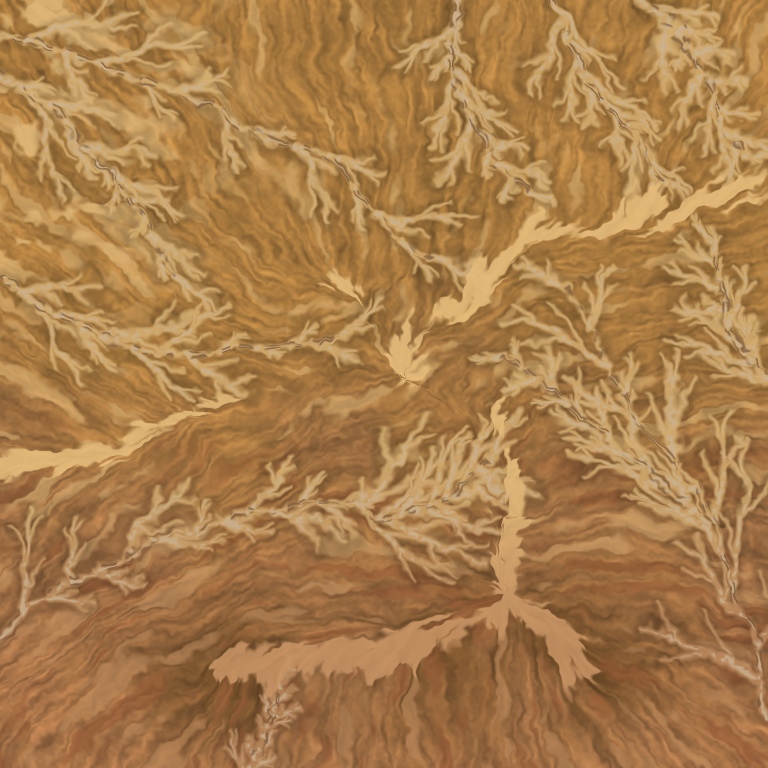
This texture is drawn by a three.js fragment shader. Its source:

```glsl
// Desert highland seen from above: pale ridges shed fine streaks downhill,
// and branching dry valleys cut between them. Ridges and valley trunks are
// bezier curves; side branches and twigs grow from the trunks in loops.
varying vec2 vUv;

vec2 bent;                  // warped position
vec2 slope = vec2(0.0);     // downhill direction
float crest = -1.0;         // depth inside a ridge
float trunk = -1.0;         // depth inside a main valley
float branch = -1.0;        // depth inside a side valley

float hash(vec2 p) {
  return fract(sin(dot(p, vec2(127.1, 311.7))) * 43758.5453);
}

float noise(vec2 p) {
  vec2 i = floor(p), f = fract(p);
  f = f * f * (3.0 - 2.0 * f);
  return mix(mix(hash(i), hash(i + vec2(1, 0)), f.x),
             mix(hash(i + vec2(0, 1)), hash(i + 1.0), f.x), f.y);
}

vec2 wobble(vec2 p) {
  return vec2(noise(p), noise(p + 37.3)) - 0.5;
}

vec2 turn(vec2 v, float a) {
  return vec2(v.x * cos(a) - v.y * sin(a), v.x * sin(a) + v.y * cos(a));
}

vec2 bezier(vec2 a, vec2 b, vec2 c, float t) {
  return mix(mix(a, b, t), mix(b, c, t), t);
}

// Vector from the nearest point of a segment, and the place along it
vec3 fromSegment(vec2 a, vec2 b) {
  vec2 e = b - a;
  float t = clamp(dot(bent - a, e) / dot(e, e), 0.0, 1.0);
  return vec3(bent - a - e * t, t);
}

float stroke(vec2 a, vec2 b, float width) {
  vec3 s = fromSegment(a, b);
  return width * (1.0 - 0.45 * s.z) - length(s.xy);
}

void ridge(vec2 a, vec2 b, vec2 c, float width) {
  vec2 last = a;
  for (int i = 1; i <= 4; i++) {
    vec2 q = bezier(a, b, c, float(i) / 4.0);
    vec2 away = fromSegment(last, q).xy;
    slope += away / (dot(away, away) + 0.002);
    crest = max(crest, width - length(away));
    last = q;
  }
}

void river(vec2 a, vec2 b, vec2 c, float reach) {
  vec2 last = a;
  for (int i = 1; i <= 13; i++) {
    float n = float(i), t = n / 13.0;
    vec2 q = bezier(a, b, c, t);
    trunk = max(trunk, stroke(last, q, 0.007 - 0.003 * t));
    float h = hash(vec2(n, a.x * 91.0 + c.y * 37.0));
    float side = mod(n, 2.0) * 2.0 - 1.0;
    vec2 dir = turn(normalize(q - last), side * (0.4 + 0.5 * h));
    float len = reach * (0.35 + 0.8 * fract(h * 17.0)) * (1.0 - 0.4 * t);
    last = q;
    if (length(bent - q) > len * 1.3 + 0.03) continue;
    vec2 tip = q + dir * len;
    branch = max(branch, stroke(q, tip, 0.0065));
    for (int j = 1; j <= 3; j++) {
      float s = 0.23 * float(j);
      side = -side;
      vec2 root = mix(q, tip, s);
      vec2 twig = turn(dir, side * 0.55) * len * (0.5 - 0.3 * s);
      branch = max(branch, stroke(root, root + twig, 0.0045));
    }
  }
}

// Noise smeared downhill
float streaks(float freq, float span) {
  float sum = 0.0;
  for (int i = 0; i < 12; i++)
    sum += noise((bent + slope * span * (float(i) / 11.0 - 0.5)) * freq);
  return sum / 12.0;
}

void main() {
  vec2 p = vUv;
  bent = p + wobble(p * 11.0) * 0.032 + wobble(p * 38.0) * 0.013 + wobble(p * 120.0) * 0.006;

  ridge(vec2(1.02, 0.77), vec2(0.63, 0.72), vec2(0.53, 0.52), 0.014);
  ridge(vec2(-0.02, 0.39), vec2(0.14, 0.4), vec2(0.29, 0.48), 0.014);
  ridge(vec2(0.64, 0.46), vec2(0.69, 0.36), vec2(0.65, 0.24), 0.015);
  ridge(vec2(0.3, 0.13), vec2(0.5, 0.12), vec2(0.65, 0.22), 0.024);
  ridge(vec2(0.65, 0.22), vec2(0.7, 0.2), vec2(0.75, 0.13), 0.02);
  ridge(vec2(0.41, 0.62), vec2(0.44, 0.63), vec2(0.47, 0.61), 0.006);
  slope = normalize(slope + 0.001);

  // Valleys, each from mouth to head
  river(vec2(-0.02, 0.95), vec2(0.34, 0.88), vec2(0.57, 0.66), 0.17);
  river(vec2(0, 0.9), vec2(0.16, 0.8), vec2(0.22, 0.65), 0.13);
  river(vec2(0, 0.64), vec2(0.16, 0.52), vec2(0.45, 0.55), 0.12);
  river(vec2(-0.02, 0.17), vec2(0.24, 0.36), vec2(0.44, 0.33), 0.13);
  river(vec2(0.44, 0.33), vec2(0.54, 0.33), vec2(0.63, 0.39), 0.15);
  river(vec2(1.01, 0.07), vec2(0.93, 0.34), vec2(0.75, 0.62), 0.2);
  river(vec2(0.9, 0.32), vec2(0.82, 0.43), vec2(0.66, 0.53), 0.13);
  river(vec2(0.6, 1.01), vec2(0.55, 0.89), vec2(0.68, 0.74), 0.12);
  river(vec2(0.73, 1.01), vec2(0.76, 0.89), vec2(0.86, 0.77), 0.13);
  river(vec2(0.85, 1.01), vec2(0.9, 0.92), vec2(0.98, 0.81), 0.12);
  river(vec2(1.02, 0.5), vec2(0.94, 0.57), vec2(0.93, 0.7), 0.1);
  river(vec2(0.31, -0.02), vec2(0.35, 0.06), vec2(0.39, 0.12), 0.07);

  // Ground: gold north, brown south, dark scrub by the last ridge
  float grain = streaks(190.0, 0.035), rill = streaks(75.0, 0.09);
  float patches = mix(noise(p * 7.0), noise(p * 19.0), 0.4);
  float south = 1.0 - smoothstep(0.12, 0.38, p.y);
  float scrub = exp(min(crest, 0.0) * 9.0) * south;
  vec3 color = mix(vec3(0.63, 0.44, 0.27), vec3(0.68, 0.49, 0.25), smoothstep(0.2, 0.65, p.y + patches * 0.3 - 0.15));
  color = mix(color, vec3(0.72, 0.49, 0.31), south * 0.7 * (1.0 - scrub));
  color = mix(color, vec3(0.43, 0.29, 0.15), scrub * smoothstep(0.25, 0.65, patches + rill * 1.5 - 0.75));
  color *= 0.5 + grain * 0.75 + patches * 0.16 + noise(p * 230.0) * 0.07;

  // Pale rills, rust gullies, and flats in the north west
  vec3 pale = mix(vec3(0.76, 0.56, 0.38), vec3(0.88, 0.72, 0.47), smoothstep(0.15, 0.4, p.y));
  color = mix(color, pale, 0.55 * smoothstep(0.56, 0.66, rill));
  float rust = (1.0 - smoothstep(0.36, 0.46, rill)) * (1.0 - smoothstep(0.3, 0.55, p.y));
  color = mix(color, vec3(0.53, 0.3, 0.17), rust * 0.45);
  float flats = noise(turn(bent, 0.35) * vec2(24, 65)) + 0.3 * noise(bent * 90.0);
  flats = smoothstep(0.65, 0.9, flats) * (1.0 - smoothstep(0.1, 0.42, length(p - vec2(0, 0.86))));
  color = mix(color, pale, flats * 0.9);

  // Valley floors: banks, grey gravel and a broken dark channel
  float depth = max(trunk, branch), gravel = noise(p * 170.0);
  color *= 1.0 - 0.13 * smoothstep(-0.016, -0.003, depth);
  color = mix(color, pale * 0.97, 0.8 * smoothstep(-0.003, 0.003, depth));
  color = mix(color, vec3(0.79, 0.7, 0.58), 0.75 * smoothstep(0.0015, 0.005, depth) * smoothstep(0.25, 0.6, gravel));
  float channel = 1.0 - smoothstep(0.0, 0.003, abs(trunk - 0.0015));
  color = mix(color, vec3(0.42, 0.29, 0.19), 0.65 * channel * smoothstep(0.4, 0.7, noise(p * 95.0)));

  // Ridge crests, frayed along the slope
  float fray = (rill - 0.5) * 0.09 + (grain - 0.5) * 0.03;
  color = mix(color, pale * (0.95 + 0.12 * grain), 0.92 * smoothstep(-0.004, 0.005, crest + fray));

  gl_FragColor = vec4(color, 1.0);
}
```
